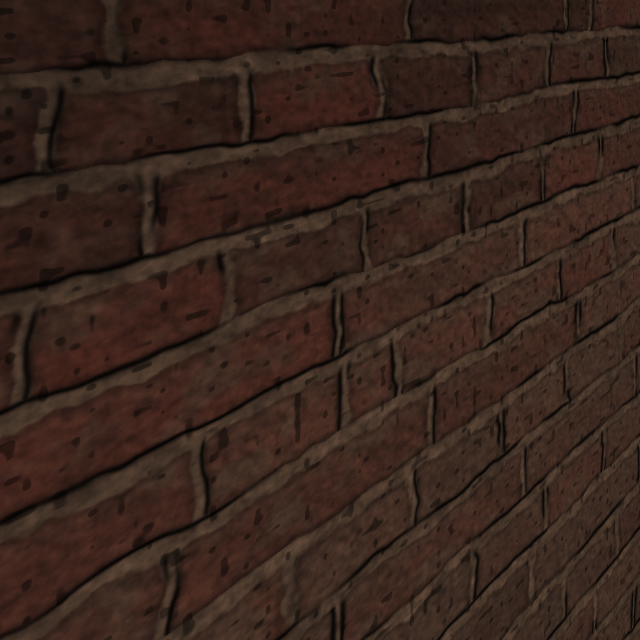
Give the GLSL for this texture, as a Shadertoy shader.

```glsl
// Old brick wall seen at a slant: courses of stretchers and headers alternate.
// Each canvas point is projected onto the wall plane, placed in its brick, then
// shaded with layered noise for worn edges, smeared mortar, cracks and grime.

#define VANISH vec2(1.675, -0.006)  // vanishing point, y measured downwards
#define COURSE 0.105                // course height per unit of distance
#define STRETCH 6.5                 // wall length units per course height
#define STRETCHER 0.495             // brick pitches along the wall
#define HEADER 0.25
#define CLOSER 0.11                 // narrow filler brick
#define BED 0.19                    // horizontal mortar thickness
#define JOINT 0.13                  // vertical mortar thickness
#define WEAR 0.15                   // raggedness of the brick edges
#define RED_BRICK vec3(0.262, 0.138, 0.108)
#define DARK_BRICK vec3(0.165, 0.105, 0.085)
#define MORTAR vec3(0.270, 0.205, 0.160)

// First vertical joint of every course, from the top down
const float FIRST_JOINT[15] = float[](1.125, 1.300, 1.163, 1.270, 1.455,
    1.226, 1.182, 1.375, 1.465, 1.285, 1.490, 1.105, 1.260, 1.200, 1.400);

float hash(vec2 p) {
    vec3 q = fract(p.xyx * 0.1031);
    q += dot(q, q.yzx + 33.33);
    return fract((q.x + q.y) * q.z);
}

float noise(vec2 p) {
    vec2 i = floor(p), f = fract(p);
    f = f * f * (3.0 - 2.0 * f);
    return mix(mix(hash(i), hash(i + vec2(1, 0)), f.x),
               mix(hash(i + vec2(0, 1)), hash(i + vec2(1, 1)), f.x), f.y);
}

float fbm(vec2 p) {
    float sum = 0.0, amp = 0.533;
    for (int i = 0; i < 4; i++) {
        sum += amp * noise(p);
        p = mat2(1.6, 1.2, -1.2, 1.6) * p + 17.3;
        amp *= 0.5;
    }
    return sum;
}

float roundBox(vec2 p, vec2 halfSize, float radius) {
    vec2 q = abs(p) - halfSize + radius;
    return length(max(q, 0.0)) + min(max(q.x, q.y), 0.0) - radius;
}

// Soft dark line of a given width, centred on zero
float crackLine(float d, float width) {
    return exp(-d * d / (width * width));
}

void mainImage(out vec4 fragColor, in vec2 fragCoord) {
    // Project the canvas onto the wall: x along it, y down in courses
    vec2 uv = fragCoord / iResolution.xy;
    uv.y = 1.0 - uv.y;
    float dist = VANISH.x - uv.x;
    vec2 wall = vec2(STRETCH * VANISH.x, (uv.y - VANISH.y) / COURSE) / dist;
    wall.y += 0.31;
    float footprint = STRETCH * VANISH.x / (dist * dist * iResolution.x);
    float soft = 0.022 + 0.7 * footprint;

    // Uneven laying bends all the joints a little
    vec2 p = wall + 0.13 * (vec2(noise(wall * 1.7), noise(wall * 1.5 + 40.0)) - 0.5)
                  + 0.05 * (vec2(noise(wall * 6.0), noise(wall * 6.0 + 70.0)) - 0.5);

    // Find the course and the left and right joints around this point
    float course = clamp(floor(p.y), 0.0, 14.0);
    float f = p.y - course;
    float pitch = mod(course, 2.0) < 0.5 ? STRETCHER : HEADER;
    float first = FIRST_JOINT[int(course)];
    float along = p.x / STRETCH;
    float filler = course == 5.0 ? first + pitch
                 : course == 0.0 ? first + 2.0 * pitch : 9.0;
    float shift = along > filler + CLOSER ? CLOSER : 0.0;
    float id = floor((along - shift - first) / pitch);
    float left = first + id * pitch + shift, right = left + pitch;
    if (along > filler && shift == 0.0) {
        left = filler;
        right = filler + CLOSER;
        id = 30.0;
    }

    // Worn brick outline, with mortar smeared over the upper edge
    vec2 center = vec2(0.5 * (left + right) * STRETCH, 0.5 + 0.5 * BED);
    vec2 halfSize = 0.5 * vec2((right - left) * STRETCH - JOINT, 1.0 - BED);
    float rough = fbm(wall * 4.0);
    float edge = roundBox(vec2(p.x, f) - center, halfSize, 0.06);
    edge += WEAR * (rough - 0.5) * (1.4 - f);
    float brickMask = 1.0 - smoothstep(-soft, soft, edge);

    // Brick tone: redder in the middle courses, dustier far away and low down
    float tone = hash(vec2(id + 20.0, course + 3.0));
    float blotch = fbm(wall * vec2(1.3, 2.2) + tone * 20.0);
    float redness = 0.85 - 0.09 * abs(course - 5.0) + 0.7 * (tone - 0.5) + 0.9 * (blotch - 0.5);
    vec3 brick = mix(DARK_BRICK, RED_BRICK, clamp(redness, 0.0, 1.0));
    float dust = smoothstep(0.6, 1.7, uv.x + uv.y) * (0.35 + 0.5 * hash(vec2(course, id + 51.0)));
    dust += 0.5 * smoothstep(0.5, 0.75, fbm(wall * 2.6 + 90.0)) + 0.3 * smoothstep(0.55, 0.2, f);
    brick = mix(brick, MORTAR * 0.9, clamp(dust, 0.0, 0.75));
    brick *= 1.0 - 0.22 * smoothstep(-0.12, 0.0, edge);

    // Mortar, then surface grain lit from above
    vec3 mortar = MORTAR * (0.68 + 0.62 * fbm(wall * 3.0 + 11.0));
    vec3 color = mix(mortar, brick, brickMask);
    float detail = 1.0 / (1.0 + 12.0 * footprint);
    float relief = fbm(wall * 7.0) - fbm(wall * 7.0 + vec2(0.25, -0.35));
    color *= 1.0 + detail * (0.55 * relief + 0.5 * (fbm(wall * 13.0) - 0.5));
    color *= 1.0 - 0.45 * detail * smoothstep(0.78, 0.9, noise(wall * 9.0 + 5.0));

    // Shadowed cracks under the bricks and beside the vertical joints
    float under = crackLine(f - round(f) + 0.01, 0.028 + 0.4 * footprint);
    under *= 0.2 + 0.65 * smoothstep(0.3, 0.65, noise(wall * 1.4 + 25.0));
    float side = along - left < right - along ? along - left : along - right;
    side *= STRETCH;
    float lineWidth = 0.026 + 0.4 * footprint;
    float beside = max(crackLine(side - 0.05, lineWidth) * smoothstep(0.25, 0.6, noise(wall * 1.6 + 8.0)),
                       crackLine(side + 0.06, lineWidth) * smoothstep(0.4, 0.7, noise(wall * 1.6 + 60.0)));
    beside *= smoothstep(0.1, 0.25, f);
    color *= 1.0 - max(under, 0.8 * beside);

    // Gloom toward the upper left
    color *= 0.86 + 0.2 * smoothstep(0.1, 0.9, 0.5 * uv.x + uv.y);
    fragColor = vec4(color, 1.0);
}
```
